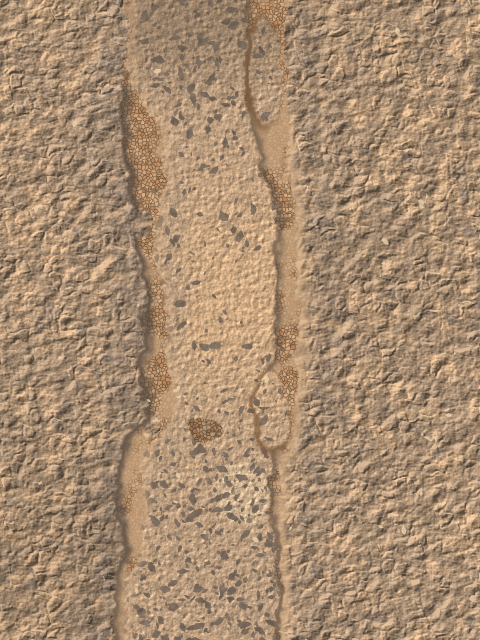
A WebGL 1 fragment shader for this texture:

```glsl
precision highp float;
// Weathered asphalt on both sides of a worn, sandy strip, with gravel grooves between.
// Smooth edge curves split the regions; cell and value noise give relief lit from the
// upper left, and scattered turned ellipses make the embedded stones.
uniform vec2 u_resolution;

const vec3 STONE = vec3(0.42, 0.37, 0.33);
const vec3 TAR = vec3(0.61, 0.515, 0.42);
const vec3 SAND = vec3(0.75, 0.615, 0.475);
const vec3 PALE = vec3(0.87, 0.77, 0.63);
const vec3 RUST = vec3(0.62, 0.45, 0.31);

float hash(vec2 p) {
  return fract(sin(dot(p, vec2(127.1, 311.7))) * 43758.5);
}
vec2 hash2(vec2 p) {
  return vec2(hash(p), hash(p + 57.3));
}
float noise(vec2 p) {
  vec2 i = floor(p), f = fract(p);
  f = f * f * (3.0 - 2.0 * f);
  return mix(mix(hash(i), hash(i + vec2(1, 0)), f.x),
             mix(hash(i + vec2(0, 1)), hash(i + vec2(1, 1)), f.x), f.y);
}
float fbm(vec2 p) {
  float sum = 0.0, amp = 0.53;
  for (int i = 0; i < 4; i++) {
    p = mat2(1.6, 1.2, -1.2, 1.6) * p + 7.1;
    sum += amp * noise(p * 0.5);
    amp *= 0.5;
  }
  return sum;
}
float bump(float x, float centre, float width) {
  float d = (x - centre) / width;
  return exp(-d * d);
}
float ellipse(vec2 q, float x, float y, float w, float h) {
  return 1.0 - smoothstep(0.9, 1.1, length((q - vec2(x, y)) / vec2(w, h)));
}
// x: gap to the neighbouring cell, y: random value of the cell
vec2 cells(vec2 p) {
  float near = 9.0, second = 9.0, id = 0.0;
  for (int j = -1; j <= 1; j++) for (int i = -1; i <= 1; i++) {
    vec2 c = floor(p) + vec2(i, j);
    float d = length(c + hash2(c) - p);
    if (d < near) { second = near; near = d; id = hash(c + 3.7); }
    else second = min(second, d);
  }
  return vec2(second - near, id);
}
// Coverage of randomly turned stones; density is the share of cells holding one
float stones(vec2 p, float scale, float density) {
  float cover = 0.0, soft = scale / u_resolution.y;
  p *= scale;
  for (int j = -1; j <= 1; j++) for (int i = -1; i <= 1; i++) {
    vec2 c = floor(p) + vec2(i, j), d = p - c - hash2(c);
    float a = 6.283 * hash(c + 8.1), size = 0.2 + 0.34 * hash(c + 4.4);
    d = abs(mat2(cos(a), sin(a), -sin(a), cos(a)) * d) * vec2(1.0, 1.7);
    float r = 0.6 * length(d) + 0.4 * (d.x + d.y);
    cover = max(cover, step(hash(c + 1.9), density) * (1.0 - smoothstep(size - soft, size + soft, r)));
  }
  return cover;
}
vec2 wobble(vec2 p, float amount) {
  return p + amount * (vec2(fbm(p * 55.0), fbm(p * 55.0 + 9.0)) - 0.5);
}
float tarHeight(vec2 p) {
  vec2 c = cells(wobble(p, 0.022) * vec2(52, 66));
  return 0.3 * smoothstep(0.0, 0.5, c.x) * c.y + 1.25 * fbm(p * vec2(62, 74));
}
float gritHeight(vec2 p) {
  return 1.1 * fbm(p * 170.0);
}

void main() {
  vec2 uv = gl_FragCoord.xy / u_resolution, p = uv * vec2(0.75, 1.0);
  vec2 lit = p + vec2(-0.0022, 0.002);
  float t = 1.0 - uv.y, edge = 0.003 + 1.0 / u_resolution.y;
  float x = uv.x + 0.034 * (fbm(p * 18.0) - 0.5) + 0.022 * (fbm(p * 70.0) - 0.5);
  vec2 q = vec2(x, t);

  // Region borders from left to right; t runs downward
  float leftOuter = 0.262 + 0.034 * smoothstep(0.2, 0.5, t) - 0.056 * smoothstep(0.62, 0.75, t)
                  + 0.016 * bump(t, 0.86, 0.04);
  float leftInner = 0.267 + 0.074 * smoothstep(0.1, 0.22, t) - 0.012 * bump(t, 0.39, 0.08)
    + 0.026 * bump(t, 0.61, 0.05) - 0.045 * smoothstep(0.64, 0.74, t) - 0.032 * smoothstep(0.85, 0.92, t);
  float rightInner = 0.515 + 0.062 * smoothstep(0.15, 0.38, t) - 0.035 * bump(t, 0.62, 0.06)
                   - 0.012 * bump(t, 0.78, 0.06);
  float rightOuter = 0.597 + 0.028 * smoothstep(0.15, 0.5, t) - 0.037 * smoothstep(0.6, 0.74, t);
  float asphalt = max(1.0 - smoothstep(-edge, edge, x - leftOuter), smoothstep(-edge, edge, x - rightOuter));
  float strip = smoothstep(-edge, edge, x - leftInner) * (1.0 - smoothstep(-edge, edge, x - rightInner));

  // Asphalt: lit relief, dusty hollows and greyer shoulders
  float h = tarHeight(p);
  float shoulder = bump(x, leftOuter - 0.02, 0.05) + 0.8 * bump(x, rightOuter + 0.055, 0.035);
  vec3 tar = mix(TAR, SAND, 0.6 * smoothstep(0.42, 0.68, fbm(p * 42.0 + 4.0)));
  tar = mix(tar, STONE * 1.18, 0.55 * shoulder * smoothstep(0.45, 0.8, h));
  tar = mix(tar, STONE * 1.2, 0.55 * stones(wobble(p, 0.012), 38.0, 0.16));
  tar *= 0.93 + 0.12 * fbm(p * 5.0) - 0.08 * smoothstep(0.55, 0.9, t) * step(x, 0.4);
  tar *= 1.0 + clamp(1.9 * (h - tarHeight(lit)), -0.5, 0.36);
  tar = mix(tar, SAND * 1.1, 0.65 * bump(x, rightOuter + 0.006, 0.012) * smoothstep(0.1, 0.25, t));

  // Strip: fine grit with dark stones, dense below and sparse in the middle
  float grit = gritHeight(p), bare = bump(t, 0.46, 0.17) * smoothstep(0.35, 0.43, x);
  float density = 0.42 - 0.34 * bare + 0.26 * smoothstep(0.66, 0.74, t);
  vec3 bed = mix(TAR * 1.12, SAND * 1.03, 0.8 * bare + 0.35 * fbm(p * 18.0));
  bed *= 0.83 + 0.17 * smoothstep(0.02, 0.2, t);
  bed = mix(bed, PALE, 0.4 * ellipse(q, 0.51, 0.77, 0.06, 0.05));
  bed *= 0.87 + 0.6 * (grit - gritHeight(lit)) + 0.24 * grit;
  vec2 bent = wobble(p, 0.012);
  float chips = max(stones(bent, 52.0, density), stones(bent + 0.3, 88.0, 0.5 * density));
  bed = mix(bed, STONE * (0.72 + 0.5 * fbm(p * 85.0)), 0.82 * chips);
  bed = mix(bed, SAND * 1.1, 0.4 * bump(x, leftInner + 0.006, 0.012));

  // Grooves: loose rusty gravel, shaded below each left bank
  vec2 pebble = cells(wobble(p, 0.006) * 185.0);
  vec3 gravel = mix(RUST, SAND, pebble.y) * (0.74 + 0.36 * smoothstep(0.0, 0.5, pebble.x));
  gravel = mix(gravel, SAND, 0.75 * smoothstep(0.44, 0.6, fbm(p * 24.0 + 3.0)));
  float shade = 0.75 * smoothstep(0.005, 0.03, leftInner - leftOuter) * bump(x, leftOuter + 0.003, 0.013);
  gravel = mix(gravel, STONE * 0.7, min(shade + 0.55 * bump(x, rightInner + 0.004, 0.011), 0.8));

  // Layers, with slabs in dark cracks, lumps and a pit
  float slab = max(ellipse(q, 0.556, 0.11, 0.032, 0.085), ellipse(q, 0.57, 0.64, 0.032, 0.06));
  float crack = max(ellipse(q, 0.55, 0.113, 0.036, 0.092), ellipse(q, 0.566, 0.645, 0.037, 0.066));
  float lump = max(ellipse(q, 0.3, 0.35, 0.022, 0.022), ellipse(q, 0.312, 0.665, 0.018, 0.02));
  vec3 color = mix(gravel, bed, strip);
  color = mix(color, gravel * 0.85, ellipse(q, 0.425, 0.672, 0.034, 0.019));
  color = mix(mix(color, RUST * 0.75, 0.7 * crack), bed, slab);
  color = mix(color, tar, max(asphalt, lump));

  // Chalky flecks
  float fleck = ellipse(q, 0.37, 0.612, 0.014, 0.01) + ellipse(q, 0.888, 0.68, 0.012, 0.009)
              + ellipse(q, 0.993, 0.932, 0.012, 0.011) + ellipse(q, 0.881, 0.312, 0.008, 0.014);
  fleck = max(fleck * smoothstep(0.35, 0.6, noise(p * 190.0)), stones(p, 75.0, 0.006));
  gl_FragColor = vec4(mix(color * 1.04, PALE * 1.07, 0.8 * fleck), 1.0);
}
```
